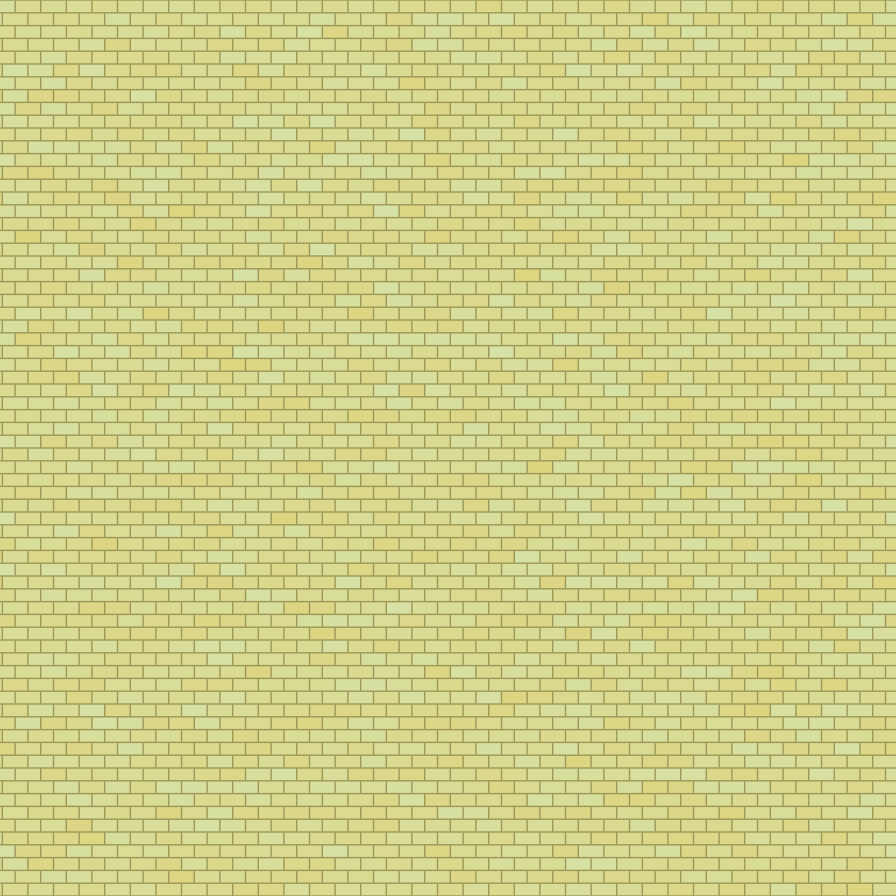
Reproduce this pattern procedurally as a Shadertoy shader.

```glsl
#define BRICKS_ACROSS 35.0
#define ROWS_DOWN 70.0
#define JOINT_WIDTH 0.00158
#define JOINT_SHIFT 0.09
#define ROW_STAGGER 0.5
#define MORTAR_COLOR vec3(0.615, 0.595, 0.345)
#define WARM_BRICK vec3(0.870, 0.832, 0.500)
#define COOL_BRICK vec3(0.837, 0.888, 0.652)

float hash(vec2 p) {
    vec3 q = fract(vec3(p.xyx) * 0.1031);
    q += dot(q, q.yzx + 33.33);
    return fract((q.x + q.y) * q.z);
}

// Distance from a point inside a unit cell to its nearest border, per axis
vec2 borderDistance(vec2 cellPos) {
    return min(cellPos, 1.0 - cellPos);
}

// Averaging two hashes keeps most bricks near the middle tone
vec3 brickColor(vec2 id) {
    float tone = 0.5 * (hash(id + 7.0) + hash(id + 91.0));
    return mix(WARM_BRICK, COOL_BRICK, tone);
}

void mainImage(out vec4 fragColor, in vec2 fragCoord) {
    vec2 uv = fragCoord / iResolution.y;
    float pixel = 1.0 / iResolution.y;
    vec2 grid = vec2(BRICKS_ACROSS, ROWS_DOWN);

    // Running bond: every other row is staggered
    vec2 p = uv * grid;
    p.x -= JOINT_SHIFT + ROW_STAGGER * mod(floor(p.y), 2.0);
    vec2 id = mod(floor(p), grid);

    // Mortar coverage, filtered over one pixel
    vec2 d = borderDistance(fract(p)) / grid;
    vec2 coverage = clamp((0.5 * JOINT_WIDTH - d) / pixel + 0.5, 0.0, 1.0);
    float mortar = max(coverage.x, coverage.y);

    fragColor = vec4(mix(brickColor(id), MORTAR_COLOR, mortar), 1.0);
}
```
